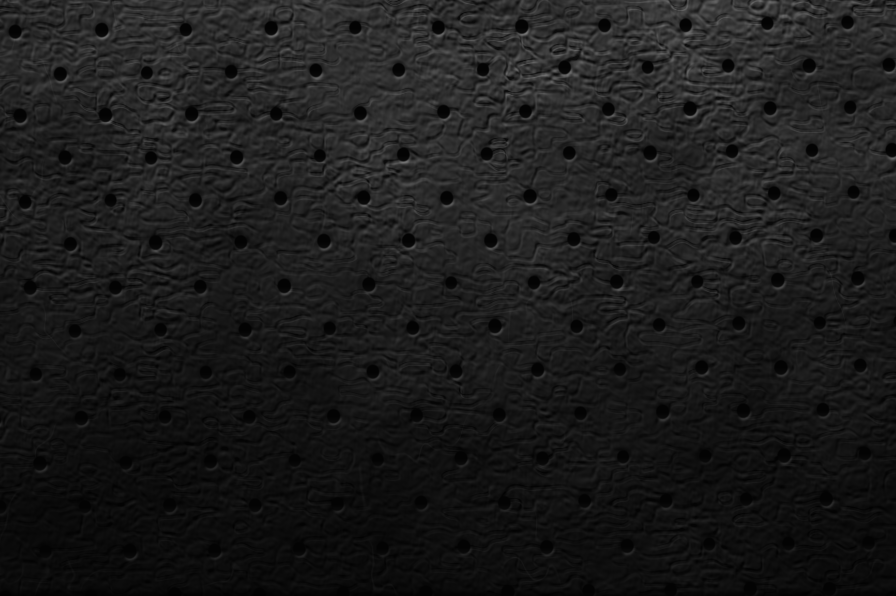
Write a Shadertoy shader that draws this texture.

```glsl
// Black perforated leather: staggered rows of punched holes on a slightly bent
// lattice, over fine embossed grain with creases and mottling, lit from above.
// Sheet units: 768 across, 510 down, y pointing downward.

float hash(vec2 p) {
    vec3 q = fract(vec3(p.xyx) * 0.1031);
    q += dot(q, q.yzx + 33.33);
    return fract((q.x + q.y) * q.z);
}

float noise(vec2 p) {
    vec2 i = floor(p), f = fract(p);
    f = f * f * (3.0 - 2.0 * f);
    return mix(mix(hash(i), hash(i + vec2(1, 0)), f.x),
               mix(hash(i + vec2(0, 1)), hash(i + vec2(1, 1)), f.x), f.y);
}

float fbm(vec2 p) {
    float sum = 0.0, amp = 0.5;
    for (int i = 0; i < 4; i++) {
        sum += amp * noise(p);
        p = mat2(1.6, 1.2, -1.2, 1.6) * p + 17.3;
        amp *= 0.5;
    }
    return sum / 0.9375;
}

// Height of the hide: pebbles, pores and thin meandering wrinkles
float grain(vec2 p) {
    p += 5.0 * vec2(noise(p / 13.0), noise(p / 13.0 + 41.0));
    float pebble = noise(p / vec2(4.6, 3.3));
    float pore = noise(mat2(0.8, 0.6, -0.6, 0.8) * p / 2.4 + 9.0);
    float wrinkle = abs(noise(p / vec2(13.0, 6.5) + 70.0) - 0.5);
    return 0.6 * pebble + 0.28 * pore + 0.5 * smoothstep(0.0, 0.16, wrinkle);
}

// Centre of a hole; odd rows use half-integer columns
vec2 holeCentre(float col, float row) {
    return vec2(13.0 + 74.0 * col - 0.27 * col * col + row * (2.15 - 0.065 * col),
                27.0 + 36.0 * row + 0.09 * row * row - 0.75 * col);
}

void mainImage(out vec4 fragColor, in vec2 fragCoord) {
    vec2 uv = fragCoord / iResolution.xy;
    uv.y = 1.0 - uv.y;
    vec2 p = uv * vec2(768, 510);
    float edge = max(0.9, 768.0 / iResolution.x);

    // Light falling off downward, with a dim lower left
    float tone = mix(0.172, 0.046, smoothstep(-0.1, 1.0, uv.y));
    tone *= 0.82 + 0.34 * smoothstep(0.0, 0.75, uv.x + 0.25 * (1.0 - uv.y));
    tone *= 1.0 - 0.15 * smoothstep(0.8, 1.0, uv.x);
    tone *= 0.66 + 0.68 * fbm(p / 65.0 + 3.0);

    // Embossed grain, worn smoother in patches
    float slope = grain(p + vec2(0.6, 1.5)) - grain(p - vec2(0.6, 1.5));
    float wear = 0.6 + 0.8 * noise(p / 48.0 + 20.0);
    float shade = tone * max(0.25, 1.0 + 0.85 * wear * slope);

    // Sparse pale creases
    float crease = abs(fbm(p / vec2(75.0, 110.0) + 31.0) - 0.5);
    shade += 0.025 * (1.0 - smoothstep(0.0, 0.012, crease))
           * smoothstep(0.45, 0.75, noise(p / 38.0 + 55.0));

    // Invert the bent lattice by fixed-point steps
    float col = p.x / 71.0, row = p.y / 37.0;
    for (int i = 0; i < 4; i++) {
        col = (p.x - 13.0 + 0.27 * col * col - row * (2.15 - 0.065 * col)) / 74.0;
        row = (p.y - 27.0 + 0.75 * col - 0.09 * row * row) / 36.0;
    }

    // Nearest hole in each of the two surrounding rows
    for (int i = 0; i < 2; i++) {
        float r = floor(row) + float(i);
        float stagger = 0.5 * mod(r, 2.0);
        float c = floor(col - stagger + 0.5) + stagger;
        vec2 id = vec2(2.0 * c, r) + 10.0;
        float vary = hash(id);
        vec2 d = p - holeCentre(c, r) - 1.4 * (vec2(hash(id + 50.0), hash(id + 90.0)) - 0.5);
        float radius = 5.2 + 0.7 * vary;
        float dist = length(d * vec2(1.04, 0.96));

        // Soft dent, then a lit lower lip, then the black opening
        shade *= 1.0 - 0.4 * exp(-pow(dist / 8.0, 4.0));
        float facing = smoothstep(0.25, 1.0, dot(d / (dist + 0.01), vec2(0.38, 0.92)));
        float lip = exp(-pow((dist - radius - 1.0) / 1.5, 2.0));
        shade += (0.05 + 0.9 * tone) * (0.55 + 0.7 * vary) * facing * lip;
        float opening = 1.0 - smoothstep(radius - edge, radius + edge, dist);
        float inside = 0.012 + 0.025 * smoothstep(0.0, 6.0, d.y);
        shade = mix(shade, inside, opening);
    }

    // Dark lower border of the sheet
    shade *= 1.0 - 0.6 * smoothstep(0.985, 1.0, uv.y);
    fragColor = vec4(vec3(clamp(shade, 0.0, 1.0)), 1.0);
}
```
